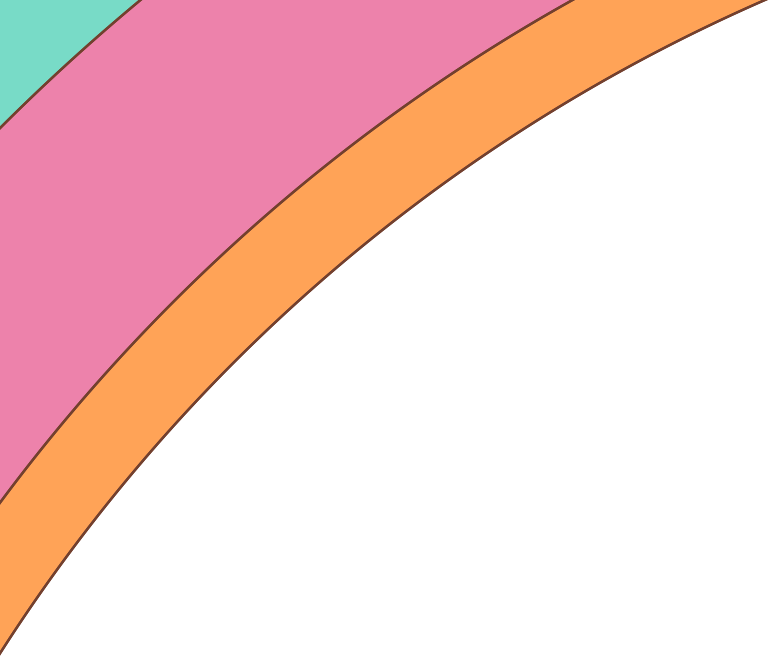
A Shadertoy shader for this background:

```glsl
#define CENTER vec2(2.2222, -1.4170)
#define INNER_RADIUS 2.6377
#define MIDDLE_RADIUS 2.7682
#define OUTER_RADIUS 3.1423
#define LINE_HALF_WIDTH 0.0021

const vec3 WHITE  = vec3(1.0);
const vec3 ORANGE = vec3(1.00, 0.64, 0.34);
const vec3 PINK   = vec3(0.93, 0.51, 0.67);
const vec3 MINT   = vec3(0.47, 0.86, 0.78);
const vec3 BROWN  = vec3(0.45, 0.25, 0.18);

// Fill beyond a circular edge, then ink the edge itself.
vec3 addBand(vec3 color, vec3 fill, float edgeDistance, float pixel) {
    color = mix(color, fill, smoothstep(-0.5 * pixel, 0.5 * pixel, edgeDistance));
    float outline = abs(edgeDistance) - LINE_HALF_WIDTH;
    float ink = 1.0 - smoothstep(-0.5 * pixel, 0.5 * pixel, outline);
    return mix(color, BROWN, ink);
}

void mainImage(out vec4 fragColor, in vec2 fragCoord) {
    float pixel = 1.0 / iResolution.y;
    float radius = length(fragCoord * pixel - CENTER);

    // Concentric bands, from the inside out
    vec3 color = WHITE;
    color = addBand(color, ORANGE, radius - INNER_RADIUS, pixel);
    color = addBand(color, PINK, radius - MIDDLE_RADIUS, pixel);
    color = addBand(color, MINT, radius - OUTER_RADIUS, pixel);

    fragColor = vec4(color, 1.0);
}
```
